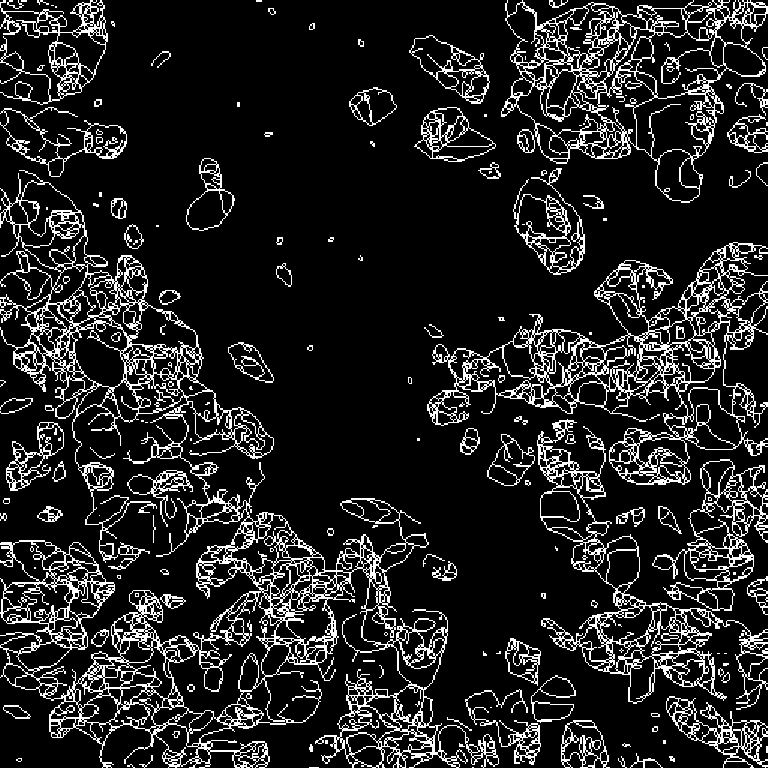
A Shadertoy shader for this texture:

```glsl
const float LINE_CELLS = 512.0; // line widths across the canvas
const vec3 INK = vec3(1.0);
const vec3 GROUND = vec3(0.0);

float hash(vec2 p, float seed) {
    vec3 q = fract(p.xyx * vec3(0.1031, 0.1030, 0.0973) + seed * 0.137);
    q += dot(q, q.yzx + 33.33);
    return fract((q.x + q.y) * q.z);
}

float noise(vec2 p, float seed) {
    vec2 i = floor(p), f = fract(p);
    f = f * f * (3.0 - 2.0 * f);
    float low = mix(hash(i, seed), hash(i + vec2(1, 0), seed), f.x);
    float high = mix(hash(i + vec2(0, 1), seed), hash(i + vec2(1, 1), seed), f.x);
    return mix(low, high, f.y);
}

vec2 warp(vec2 p, float frequency, float amount, float seed) {
    vec2 q = p * frequency;
    return p + amount * (vec2(noise(q, seed), noise(q, seed + 1.0)) - 0.5);
}

// Where the shapes crowd together, leaving open voids elsewhere
float crowding(vec2 p) {
    float n = 0.65 * noise(p * 4.5, 3.0) + 0.35 * noise(p * 11.0, 4.0);
    return smoothstep(0.32, 0.6, n);
}

// Topmost id among scattered, rotated superellipses; 0 when uncovered
float scatter(vec2 p, float count, float share, float spread, vec2 radii, float seed) {
    vec2 base = floor(p * count);
    float top = 0.0;
    for (int y = -1; y <= 1; y++)
    for (int x = -1; x <= 1; x++) {
        vec2 cell = base + vec2(x, y);
        float chance = hash(cell, seed);
        if (chance > share) continue;
        vec2 jitter = vec2(hash(cell, seed + 1.0), hash(cell, seed + 2.0));
        vec2 center = cell + mix(vec2(0.2), vec2(0.8), jitter);
        float angle = 2.6 * (hash(cell, seed + 3.0) - 0.5);
        float c = cos(angle), s = sin(angle);
        float radius = mix(radii.x, radii.y, hash(cell, seed + 4.0));
        float squash = mix(0.38, 0.85, hash(cell, seed + 5.0));
        float power = mix(1.2, 2.8, hash(cell, seed + 6.0));
        vec2 q = mat2(c, -s, s, c) * (p * count - center);
        q = abs(q) / (radius * vec2(1.0, squash)) + 0.0001;
        if (pow(q.x, power) + pow(q.y, power) > 1.0) continue;
        if (chance > share * mix(crowding(center / count), 1.0, spread)) continue;
        top = max(top, 0.05 + hash(cell, seed + 7.0));
    }
    return top;
}

// Number naming the region at p: shape id plus its folds and grain
float regionLabel(vec2 p) {
    vec2 q = warp(warp(p, 22.0, 0.016, 10.0), 75.0, 0.006, 12.0);
    float large = scatter(q, 9.0, 0.95, 0.05, vec2(0.35, 0.82), 20.0);
    float small = scatter(q, 20.0, 0.85, 0.06, vec2(0.25, 0.75), 40.0);
    float speck = scatter(p, 50.0, 0.07, 0.5, vec2(0.12, 0.3), 60.0);
    float id = small > 0.0 ? 2.0 + small : large;
    if (id > 0.0) {
        float rough = smoothstep(0.36, 0.6, noise(p * 10.0 + id * 37.0, 15.0));
        float fold = floor(3.0 * noise(q * vec2(22.0, 27.0), 16.0));
        float grain = noise(q * vec2(105.0, 122.0), 17.0) - 0.5;
        id += 0.13 * fold + 0.031 * floor(3.0 * (0.5 + grain * rough));
    }
    return speck > 0.0 ? 5.0 + speck : id;
}

// One-cell line along the inner border of every region
float outline(vec2 cell) {
    vec2 p = (cell + 0.5) / LINE_CELLS;
    vec2 e = vec2(1.0 / LINE_CELLS, 0.0);
    float here = regionLabel(p);
    if (here <= 0.0) return 0.0;
    float lowest = min(min(regionLabel(p + e), regionLabel(p - e)),
                       min(regionLabel(p + e.yx), regionLabel(p - e.yx)));
    float unbroken = step(0.13, noise(p * 45.0, 18.0));
    return step(0.001, here - lowest) * unbroken;
}

void mainImage(out vec4 fragColor, in vec2 fragCoord) {
    vec2 uv = fragCoord / min(iResolution.x, iResolution.y);
    float line = outline(floor(uv * LINE_CELLS));
    fragColor = vec4(mix(GROUND, INK, line), 1.0);
}
```
